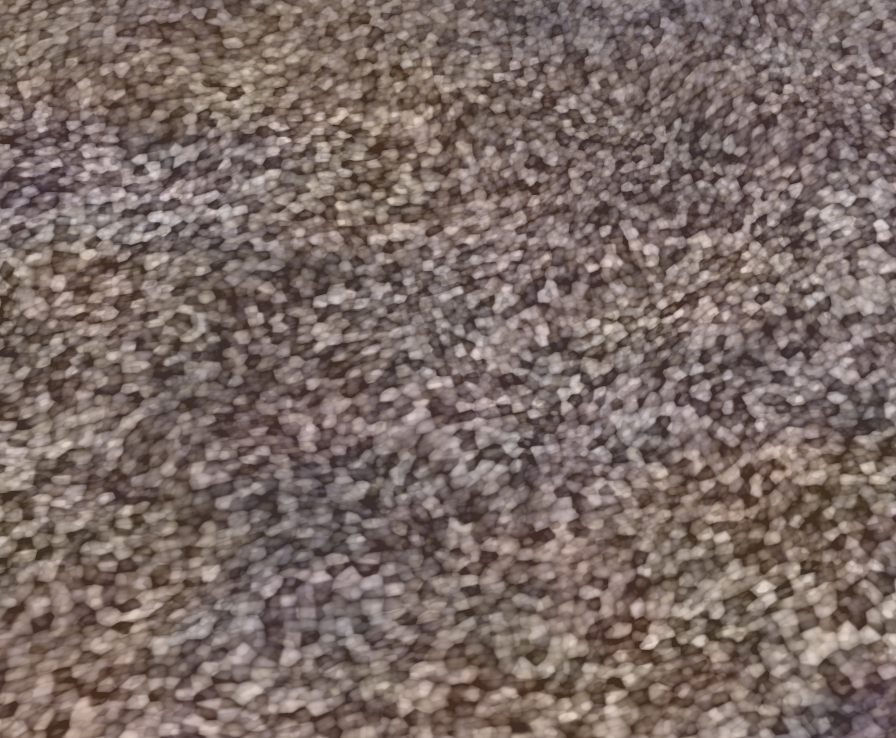
Reproduce this texture procedurally as a Shadertoy shader.

```glsl
// Weathered stony ground seen at a slant: soft pale grains over dark gaps,
// built from smooth cellular noise at several scales. Grains shrink toward
// the top, and broad patches shift the tone between warm brown and cool grey.

vec3 hash3(vec2 cell) {
    vec3 q = fract(vec3(cell.xyx) * vec3(0.1031, 0.1030, 0.0973));
    q += dot(q, q.yxz + 33.33);
    return fract((q.xxy + q.yzz) * q.zyx);
}

// Smooth cellular noise: x = blended cell tone, y = soft squared distance
// to the nearest grain centre, z = blended second random value.
vec3 grains(vec2 p, float sharpness) {
    vec2 base = floor(p);
    vec3 sum = vec3(0.0);
    for (int j = -1; j <= 1; j++) {
        for (int i = -1; i <= 1; i++) {
            vec2 cell = base + vec2(i, j);
            vec3 rnd = hash3(cell + 200.0);
            vec2 toCentre = cell + 0.1 + 0.8 * rnd.xy - p;
            float weight = exp(-sharpness * dot(toCentre, toCentre));
            float tint = fract(rnd.x * 7.0 + rnd.y * 13.0);
            sum += weight * vec3(rnd.z, 1.0, tint);
        }
    }
    float total = max(sum.y, 1e-7);
    return vec3(sum.x / total, -log(total) / sharpness, sum.z / total);
}

vec2 rotate(vec2 p, float angle) {
    float c = cos(angle), s = sin(angle);
    return vec2(c * p.x + s * p.y, c * p.y - s * p.x);
}

// Layered sines that bend the grain rows.
vec2 waver(vec2 p) {
    return vec2(sin(p.y * 9.0 + 2.0 * sin(p.x * 5.0)),
                sin(p.x * 7.0 + 2.0 * sin(p.y * 6.0 + 1.0)));
}

// Slanted ground plane: grain density rises with height.
vec2 groundPlane(vec2 p) {
    return vec2((p.x - 0.6) * (48.0 + 30.0 * p.y),
                48.0 * p.y + 15.0 * p.y * p.y);
}

// Narrow vertical joint fading out upward.
float joint(vec2 p, float x, float width, float top) {
    float offset = (p.x - x + 0.006 * sin(p.y * 45.0)) / width;
    return exp(-offset * offset) * (1.0 - smoothstep(0.4 * top, top, p.y));
}

vec3 stoneColor(float value, float warmth, float blush) {
    const vec3 DARK = vec3(0.245, 0.180, 0.160);
    const vec3 PALE = vec3(0.840, 0.785, 0.765);
    vec3 color = mix(DARK, PALE, value);
    color += warmth * vec3(0.030, 0.004, -0.065);
    return color + blush * vec3(0.035, -0.015, 0.0);
}

void mainImage(out vec4 fragColor, in vec2 fragCoord) {
    vec2 p = fragCoord / iResolution.y;

    // Broad patches of tone and tint
    vec2 bent = rotate(p + 0.025 * waver(p), 0.22);
    vec3 broad = grains(bent * vec2(3.2, 6.5), 5.0);
    vec3 medium = grains(bent * vec2(9.0, 17.0) + 31.0, 5.0);
    float patchTone = 0.6 * broad.x + 0.4 * medium.x - 0.5;

    // Coarse grains and finer grit, stretched along the slope
    vec2 ground = groundPlane(p + 0.006 * waver(p * 2.3));
    float tilt = mix(0.20, 0.36, smoothstep(0.5, 1.2, p.x));
    vec2 slope = rotate(ground, tilt) * vec2(0.84, 1.22);
    vec3 coarse = grains(slope, 12.0);
    vec3 grit = grains(slope * 1.9 + 57.0, 8.0);

    // Contrast eases in dark patches and in the far distance
    float contrast = 1.0 + 0.5 * patchTone;
    contrast *= 1.0 - 0.25 * smoothstep(0.75, 1.0, p.y);
    float detail = 0.72 * (coarse.x - 0.5) - 0.60 * (coarse.y - 0.13)
                 + 0.34 * (grit.x - 0.5) - 0.20 * (grit.y - 0.12);
    float value = 0.46 + contrast * detail + 0.34 * patchTone;
    value -= 0.20 * joint(p, 0.71, 0.010, 0.22);
    value = clamp(value, 0.0, 1.05);

    float warmth = 1.1 * (broad.z - 0.5) + 0.6 * patchTone + 0.4 * (coarse.z - 0.5);
    float blush = (medium.z - 0.5) * (1.0 - 0.6 * p.y);
    fragColor = vec4(stoneColor(value, warmth, blush), 1.0);
}
```
